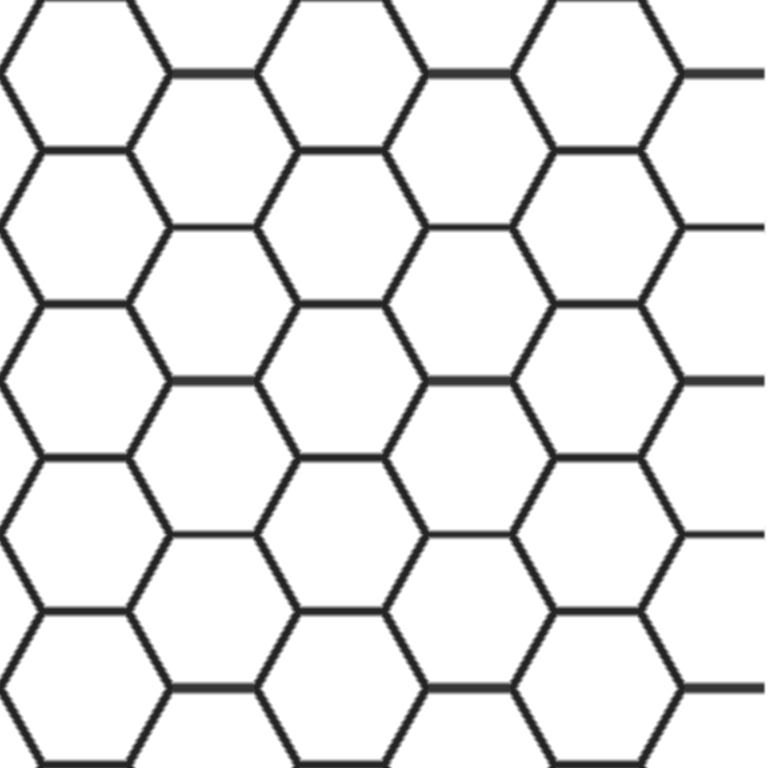
Reproduce this pattern procedurally as a Shadertoy shader.

```glsl
// Soft dark wire mesh of flat-topped hexagons on white, three columns by five rows.

float segmentDistance(vec2 p, vec2 a, vec2 b) {
    vec2 ab = b - a;
    return length(p - a - ab * clamp(dot(p - a, ab) / dot(ab, ab), 0.0, 1.0));
}

// Brightness across a line with blurred edges
float softLine(float d, float ink) {
    return mix(ink, 1.0, smoothstep(0.0018, 0.0095, d));
}

void mainImage(out vec4 fragColor, in vec2 fragCoord) {
    vec2 p = fragCoord / iResolution.y;

    // Fold each repeat into one quadrant of a hexagon
    vec2 period = vec2(1.0 / 3.0, 0.2);
    vec2 q = abs(mod(p - vec2(1.0 / 9.0, 0.104) + 0.5 * period, period) - 0.5 * period);
    vec2 corner = vec2(1.0 / 18.0, 0.1);
    vec2 tip = vec2(1.0 / 9.0, 0.0);

    // Level edges swell and thin from row to row
    float row = floor((p.y - 0.004) / 0.1 + 0.5);
    float swell = sin(row * 1.5708);
    float level = min(segmentDistance(q, vec2(0.0, 0.1), corner),
                      segmentDistance(q, tip, vec2(1.0 / 6.0, 0.0)));
    float levelShade = softLine(level - 0.0011 * swell, 0.15 + 0.06 * max(swell, 0.0));

    // Slanted edges carry a faint beading
    float slant = segmentDistance(q, corner, tip) + 0.0005 * sin(p.y * 816.0);
    float slantShade = softLine(slant, 0.14);

    // The mesh stops just short of the right border
    float shade = min(levelShade, slantShade);
    shade = mix(shade, 1.0, smoothstep(0.993, 0.998, p.x));
    fragColor = vec4(vec3(shade), 1.0);
}
```
